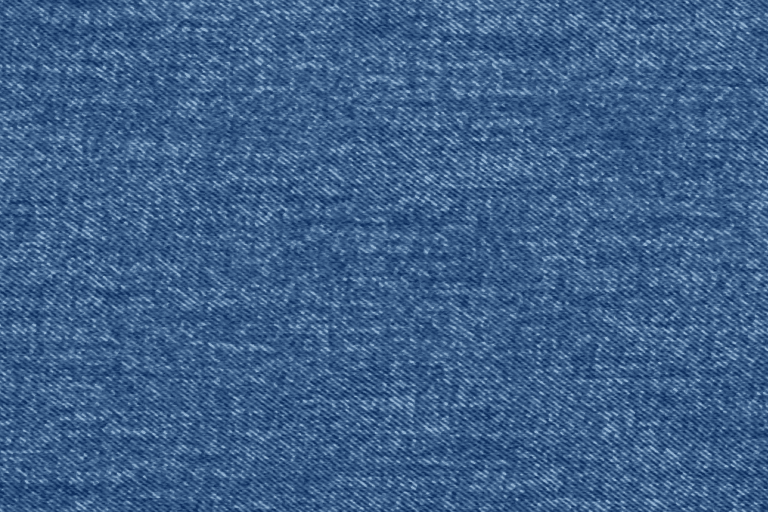
Give the GLSL for this texture, as a Shadertoy shader.

```glsl
// Washed blue denim: diagonal twill ribs, pale thread flecks and horizontal slubs.

// Dye colours, from deep indigo to worn thread
const vec3 INDIGO = vec3(0.09, 0.22, 0.40);
const vec3 BLUE   = vec3(0.29, 0.43, 0.59);
const vec3 WORN   = vec3(0.49, 0.62, 0.75);
const float BLUE_TONE = 0.6;      // tone at which the middle dye sits

// Weave, in units of the canvas height
const float TWILL_ANGLE = 0.64;   // downward slope of the ribs, radians
const float RIB_COUNT   = 118.0;  // ribs per canvas height
const float GRAIN_COUNT = 125.0;  // stitches per height along a rib
const vec2 FIBRE_SCALE  = vec2(165.0, 330.0);
const vec2 STREAK_SCALE = vec2(3.5, 60.0);
const vec2 SLUB_SCALE   = vec2(9.0, 150.0);
const vec2 WARP_SCALE   = vec2(100.0, 6.0);
const vec2 FADE_SCALE   = vec2(2.0, 7.0);

// Strength of each layer
const float BASE_TONE = 0.42;
const float RIB       = 0.23;
const float GRAIN     = 0.42;
const float FLECK     = 0.24;
const float FIBRE     = 0.48;
const float STREAK    = 0.14;
const float SLUB      = 0.22;
const float WARP      = 0.11;
const float FADE      = 0.05;
const float SHADE     = 0.08;

vec3 hash3(vec2 cell) {
    vec3 h = fract(cell.xyx * vec3(0.1031, 0.1030, 0.0973));
    h += dot(h, h.yxz + 33.33);
    return fract((h.xxy + h.yzz) * h.zyx);
}

// Smooth cellular noise: random cell tones blended by distance, about -0.5 to 0.5
float cellNoise(vec2 p, float seed) {
    vec2 cell = floor(p);
    vec2 local = p - cell;
    float tone = 0.0;
    float total = 0.0;
    for (int y = -1; y <= 1; y++) {
        for (int x = -1; x <= 1; x++) {
            vec2 corner = vec2(x, y);
            vec3 rnd = hash3(cell + corner + seed * vec2(37.0, 91.0));
            vec2 toSeed = corner + 0.1 + 0.8 * rnd.xy - local;
            float weight = exp(-6.0 * dot(toSeed, toSeed));
            tone += weight * rnd.z;
            total += weight;
        }
    }
    return tone / total - 0.5;
}

// Gentle wander of the threads from layered sines
float wander(vec2 p) {
    return 0.5 * sin(9.0 * p.x + 5.0 * p.y)
         + 0.4 * sin(23.0 * p.y - 11.0 * p.x + 1.7)
         + 0.3 * sin(47.0 * p.x + 39.0 * p.y + 4.1);
}

vec3 dye(float tone) {
    vec3 deep = mix(INDIGO, BLUE, tone / BLUE_TONE);
    vec3 pale = mix(BLUE, WORN, (tone - BLUE_TONE) / (1.0 - BLUE_TONE));
    return tone < BLUE_TONE ? deep : pale;
}

void mainImage(out vec4 fragColor, in vec2 fragCoord) {
    vec2 p = fragCoord / iResolution.y;
    vec2 centred = fragCoord / iResolution.xy - 0.5;

    // Twill coordinates: along and across the falling ribs
    vec2 ribDir = vec2(cos(TWILL_ANGLE), -sin(TWILL_ANGLE));
    float along = dot(p, ribDir);
    float across = dot(p, vec2(-ribDir.y, ribDir.x)) * RIB_COUNT + 0.35 * wander(p);

    // Wide layers: faded patches, streaks, slubs and faint vertical warp
    float fade = cellNoise(p * FADE_SCALE, 1.0);
    float streak = cellNoise(p * STREAK_SCALE, 2.0);
    float slub = cellNoise(p * SLUB_SCALE, 3.0);
    float warp = cellNoise(p * WARP_SCALE, 4.0);

    // Fine layers: stitches centred on the rib crests, and loose fibres
    float crest = -cos(6.28318 * across);
    float rib = crest * (1.0 + 0.6 * fade + 0.6 * warp);
    float grain = cellNoise(vec2(along * GRAIN_COUNT, across), 5.0);
    float fibre = cellNoise(p * FIBRE_SCALE, 6.0);
    float fleck = smoothstep(0.12, 0.45, grain + 0.45 * slub) * (0.6 + 0.4 * crest);

    float tone = BASE_TONE + RIB * rib + GRAIN * grain + FIBRE * fibre + FLECK * fleck;
    tone += FADE * fade + STREAK * streak + SLUB * slub + WARP * warp;
    tone += SHADE * (centred.y + 0.2 - 1.2 * dot(centred, centred));

    fragColor = vec4(dye(clamp(tone, -0.12, 1.2)), 1.0);
}
```
